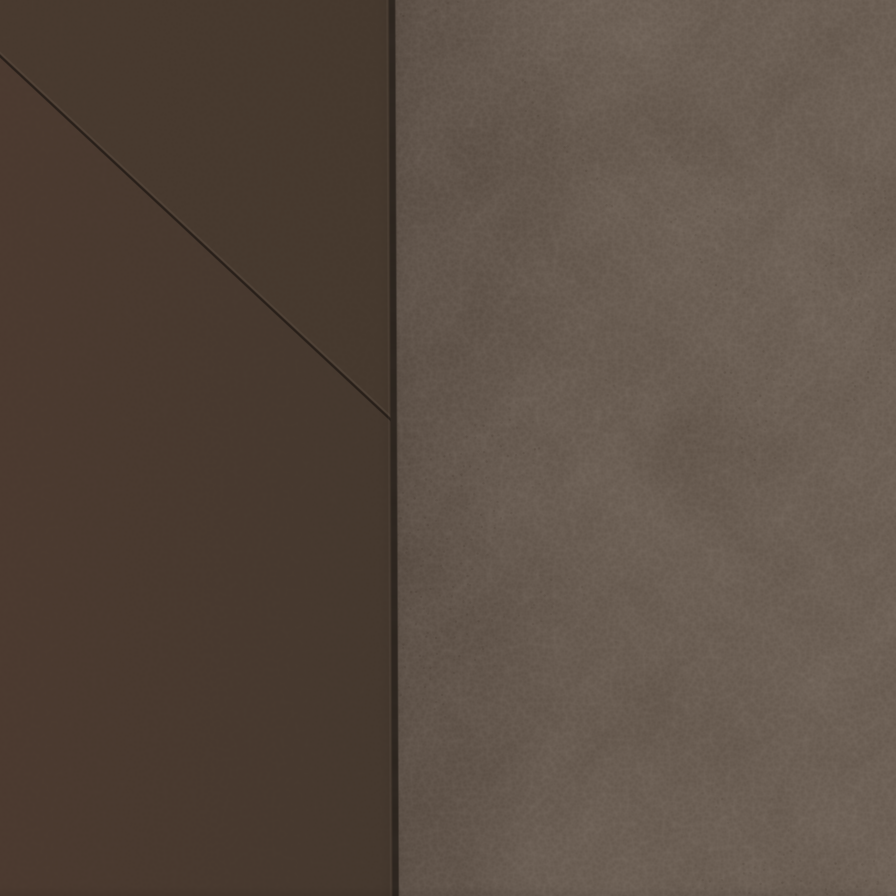
Reproduce this texture procedurally as a Shadertoy shader.

```glsl
vec2 hash2(vec2 p) {
    vec3 q = fract(p.xyx * vec3(0.1031, 0.1030, 0.0973));
    q += dot(q, q.yzx + 33.33);
    return fract((q.xx + q.yz) * q.zy);
}

// Distance to the nearest jittered cell point
float cellular(vec2 p) {
    vec2 cell = floor(p), f = fract(p);
    float nearest = 2.0;
    for (int j = -1; j <= 1; j++) {
        for (int i = -1; i <= 1; i++) {
            vec2 o = vec2(i, j);
            vec2 d = o + hash2(cell + o) - f;
            nearest = min(nearest, dot(d, d));
        }
    }
    return sqrt(nearest);
}

// Layered, rotated and warped sines, roughly -1 to 1
float clouds(vec2 p) {
    float sum = 0.0, amp = 0.5;
    mat2 turn = mat2(0.8, 0.6, -0.6, 0.8);
    for (int i = 0; i < 5; i++) {
        p += 0.6 * sin(p.yx * 1.3 + float(i));
        sum += amp * sin(p.x) * sin(p.y + 1.7);
        p = turn * p * 1.9 + 2.3;
        amp *= 0.6;
    }
    return sum;
}

float stroke(float d, float halfWidth, float blur) {
    return 1.0 - smoothstep(halfWidth - blur, halfWidth + blur, abs(d));
}

float softSpot(vec2 p, vec2 center, vec2 radius) {
    vec2 d = (p - center) / radius;
    return exp(-dot(d, d));
}

// Smooth brown panel with a diagonal groove
vec3 panel(vec2 p, float seamX, float pixel) {
    float across = clamp(p.x / seamX, 0.0, 1.0);
    vec3 color = mix(vec3(0.298, 0.229, 0.188), vec3(0.273, 0.223, 0.183), across);
    float groove = dot(p - vec2(0.0, 0.9375), normalize(vec2(0.931, 1.0)));
    float above = smoothstep(-pixel, pixel, groove);
    color = mix(color, vec3(0.278, 0.227, 0.182), 0.6 * above);
    color += 0.006 * (cellular(p * 190.0) - 0.5);
    color += 0.035 * stroke(groove - 0.0028, 0.0009, pixel);
    color = mix(color, vec3(0.135, 0.105, 0.085), 0.85 * stroke(groove, 0.0013, pixel));
    return color * (1.0 - 0.05 * smoothstep(0.02, 0.0, seamX - p.x));
}

// Mottled, grainy stone
vec3 stone(vec2 p, float seamX) {
    float fromSeam = p.x - seamX;
    vec3 color = mix(vec3(0.382, 0.333, 0.295), vec3(0.430, 0.380, 0.338),
                     smoothstep(0.0, 0.28, fromSeam));
    float stain = 0.6 * softSpot(p, vec2(0.70, 0.61), vec2(0.13, 0.05))
                + 0.7 * softSpot(p, vec2(0.78, 0.51), vec2(0.07, 0.05))
                + 0.9 * softSpot(p, vec2(0.78, 0.19), vec2(0.09, 0.08))
                + 0.7 * softSpot(p, vec2(0.66, 0.84), vec2(0.14, 0.06));
    float shade = 0.018 * clouds(p * 13.0) + 0.010 * clouds(p * 47.0 + 5.0);
    shade += 0.030 * (cellular(p * 150.0) - 0.5);
    shade += 0.022 * (cellular(p * 270.0 + 19.0) - 0.5);
    // Sparse dark pits
    float pit = 1.0 - smoothstep(0.04, 0.13, cellular(p * 65.0));
    shade -= 0.025 * pit * smoothstep(0.0, 0.4, clouds(p * 9.0 + 3.0));
    color += shade - 0.026 * stain;
    return color * (1.0 - 0.07 * exp(-max(fromSeam, 0.0) / 0.012));
}

void mainImage(out vec4 fragColor, in vec2 fragCoord) {
    vec2 p = fragCoord / iResolution.xy;
    float pixel = 0.8 / iResolution.y;
    float seamX = mix(0.4415, 0.4375, p.y);
    float side = p.x - seamX;

    vec3 color = mix(panel(p, seamX, pixel), stone(p, seamX),
                     smoothstep(-pixel, pixel, side));

    // Dark joint between the materials
    vec3 jointColor = vec3(0.180, 0.150, 0.125) + 0.012 * clouds(vec2(3.0, p.y * 40.0));
    color = mix(color, jointColor, stroke(side, 0.0036, 1.5 * pixel));
    color += 0.025 * stroke(side + 0.0055, 0.0009, pixel);

    // Slight falloff at the lower edge
    color *= 1.0 - 0.06 * smoothstep(0.012, 0.0, p.y);
    fragColor = vec4(color, 1.0);
}
```
